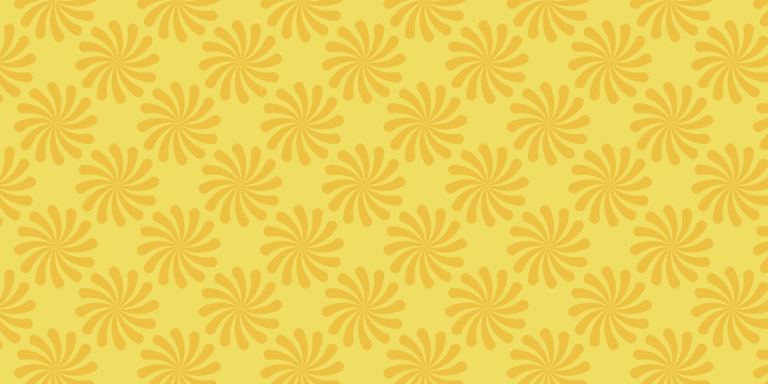
Write a WebGL 1 fragment shader that draws this pattern.

```glsl
precision highp float;
// Staggered rows of amber pinwheel flowers with curved petals on a pale yellow ground.

uniform vec2 u_resolution;

// Lengths are fractions of the canvas height.
#define PERIOD 0.3208
#define ORIGIN vec2(0.3055, 0.8385)
#define PETALS 12
#define PETAL_LENGTH 0.099
#define PETAL_RADIUS 0.0138
#define BEND_RADIUS 0.104
#define TAPER 0.8
#define PHASE 0.14
#define GROUND vec3(0.94, 0.87, 0.39)
#define AMBER vec3(0.93, 0.76, 0.26)

const float TAU = 6.28319;

mat2 rotation(float angle) {
  float c = cos(angle), s = sin(angle);
  return mat2(c, -s, s, c);
}

// Offset from the centre of the nearest cell of a square grid.
vec2 cellOffset(vec2 p) {
  return (fract(p / PERIOD + 0.5) - 0.5) * PERIOD;
}

// Petal leaving the origin along +x and bending towards +y, widening to a round tip.
float petalDistance(vec2 p) {
  vec2 v = p - vec2(0.0, BEND_RADIUS);
  float along = BEND_RADIUS * atan(v.x, -v.y);
  float across = length(v) - BEND_RADIUS;
  float spine = clamp(along, 0.0, PETAL_LENGTH);
  float halfWidth = PETAL_RADIUS * pow(spine / PETAL_LENGTH, TAPER);
  return length(vec2(along - spine, across)) - halfWidth;
}

float flowerDistance(vec2 p) {
  float d = 1.0;
  for (int i = 0; i < PETALS; i++) {
    float angle = PHASE + TAU * float(i) / float(PETALS);
    d = min(d, petalDistance(rotation(angle) * p));
  }
  return d;
}

void main() {
  vec2 p = gl_FragCoord.xy / u_resolution.y - ORIGIN;

  // Two interleaved grids make the stagger; keep the nearer flower.
  vec2 a = cellOffset(p);
  vec2 b = cellOffset(p - 0.5 * PERIOD);
  vec2 local = dot(a, a) < dot(b, b) ? a : b;

  // Blend over about one pixel at the petal edge.
  float edge = 0.75 / u_resolution.y;
  float petal = 1.0 - smoothstep(-edge, edge, flowerDistance(local));
  gl_FragColor = vec4(mix(GROUND, AMBER, petal), 1.0);
}
```
